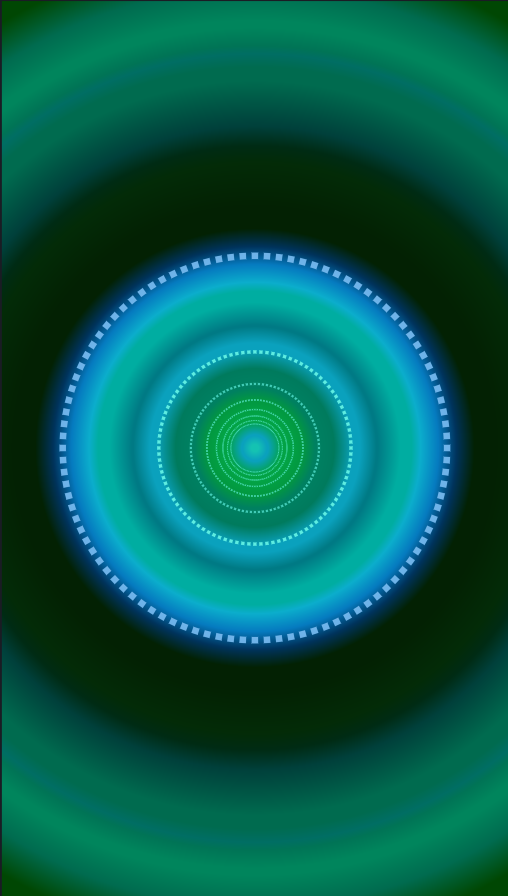
Write a WebGL 1 fragment shader that draws this background.

```glsl
precision highp float;

uniform vec2 u_resolution;

const float TAU = 6.2831853;
const float DOTS_PER_RING = 100.0;
const float OUTER_RING = 0.429;

const vec3 AQUA = vec3(0.08, 0.76, 0.70);
const vec3 CYAN = vec3(0.04, 0.63, 0.74);
const vec3 LEAF = vec3(0.01, 0.64, 0.27);
const vec3 JADE = vec3(0.00, 0.50, 0.38);
const vec3 LAGOON = vec3(0.00, 0.48, 0.52);
const vec3 TURQUOISE = vec3(0.00, 0.68, 0.63);
const vec3 AZURE = vec3(0.02, 0.48, 0.75);
const vec3 NAVY = vec3(0.00, 0.20, 0.36);
const vec3 FOREST = vec3(0.01, 0.13, 0.01);
const vec3 DEEP_TEAL = vec3(0.00, 0.25, 0.23);
const vec3 PINE = vec3(0.00, 0.42, 0.31);
const vec3 EMERALD = vec3(0.00, 0.52, 0.36);
const vec3 MOSS = vec3(0.00, 0.28, 0.01);
const vec3 BORDER = vec3(0.10, 0.11, 0.14);

// Moves linearly to the next colour between two radii.
vec3 blend(vec3 base, vec3 next, float start, float end, float r) {
  return mix(base, next, clamp((r - start) / (end - start), 0.0, 1.0));
}

vec3 innerDisc(float r) {
  vec3 c = blend(AQUA, CYAN, 0.008, 0.027, r);
  c = blend(c, LEAF, 0.030, 0.060, r);
  c = blend(c, LEAF * 0.93, 0.075, 0.107, r);
  c = blend(c, JADE, 0.107, 0.135, r);
  c = blend(c, JADE * 0.96, 0.146, 0.177, r);
  c = blend(c, CYAN, 0.177, 0.219, r);
  c = blend(c, LAGOON, 0.235, 0.271, r);
  c = blend(c, TURQUOISE, 0.275, 0.325, r);
  c = blend(c, CYAN * 1.08, 0.350, 0.370, r);
  c = blend(c, AZURE, 0.370, 0.410, r);
  return blend(c, NAVY, 0.410, 0.450, r);
}

vec3 outerHalo(vec3 base, float r) {
  vec3 c = blend(base, FOREST, 0.450, 0.490, r);
  c = blend(c, vec3(0.01, 0.17, 0.03), 0.540, 0.640, r);
  c = blend(c, vec3(0.00, 0.17, 0.08), 0.640, 0.675, r);
  c = blend(c, DEEP_TEAL, 0.675, 0.718, r);
  c = blend(c, PINE, 0.718, 0.820, r);
  c = blend(c, vec3(0.00, 0.43, 0.39), 0.850, 0.880, r);
  c = blend(c, PINE * 1.08, 0.880, 0.898, r);
  c = blend(c, EMERALD, 0.898, 0.937, r);
  c = blend(c, PINE, 0.955, 1.025, r);
  return blend(c, MOSS, 1.025, 1.105, r);
}

// Coverage of small squares spaced evenly around a circle.
float dottedRing(float r, float angle, float ringRadius, float halfSize, float pixel) {
  float turn = angle / TAU * DOTS_PER_RING;
  float across = (fract(turn + 0.5) - 0.5) * TAU / DOTS_PER_RING * ringRadius;
  float d = max(abs(across), abs(r - ringRadius)) - halfSize;
  return 1.0 - smoothstep(-0.6 * pixel, 0.7 * pixel, d);
}

// Each ring's radius is an integer fraction of the outermost one.
vec3 addRings(vec3 base, float r, float angle, float pixel) {
  vec3 c = base;
  for (int i = 1; i <= 8; i++) {
    float n = float(i);
    float dots = dottedRing(r, angle, OUTER_RING / n, 0.0072 / n, pixel);
    vec3 tint = mix(vec3(0.48, 0.74, 0.95), vec3(0.40, 0.96, 0.90), min(n - 1.0, 1.0));
    float strength = i < 3 ? 0.9 : 0.65;
    c = mix(c, tint, dots * strength);
  }
  return c;
}

// Narrow dark trim along the left and top sides.
float edgeTrim(vec2 uv, vec2 width, vec2 pixel) {
  float left = 1.0 - smoothstep(width.x - 0.5 * pixel.x, width.x + 0.5 * pixel.x, uv.x);
  float top = 1.0 - smoothstep(width.y - 0.5 * pixel.y, width.y + 0.5 * pixel.y, 1.0 - uv.y);
  return max(left, top);
}

void main() {
  vec2 uv = gl_FragCoord.xy / u_resolution;
  vec2 p = (2.0 * gl_FragCoord.xy - u_resolution) / u_resolution.y;
  p.x -= 0.002;
  float r = length(p);
  float angle = atan(p.y, p.x);
  float pixel = 2.0 / u_resolution.y;

  vec3 color = outerHalo(innerDisc(r), r);
  color = addRings(color, r, angle, pixel);
  color = mix(color, BORDER, edgeTrim(uv, vec2(0.0035, 0.0013), 1.0 / u_resolution));
  gl_FragColor = vec4(color, 1.0);
}
```
